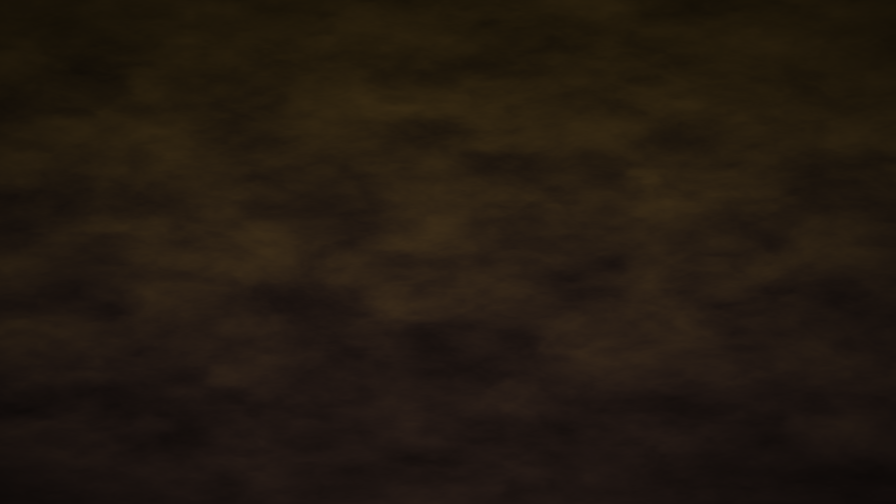
Reproduce this texture procedurally as a Shadertoy shader.

```glsl
// Dim, horizontally smeared clouds fading from olive brown to dusky plum.
#define OLIVE vec3(0.176, 0.132, 0.069)
#define PLUM vec3(0.154, 0.109, 0.092)
#define CLOUD_SCALE vec2(6.0, 15.0)
#define CLOUD_CONTRAST 1.05
#define TINT_SPREAD 0.8
#define WARP 0.5
#define VIGNETTE 1.1
#define OCTAVES 6
#define GAIN 0.57

// Integer hash of a lattice cell, 0 to 1
float hash(vec2 cell) {
    uvec2 q = uvec2(ivec2(cell)) * uvec2(1597334U, 3812015U);
    uint h = (q.x ^ q.y) * 1597334U;
    h = (h ^ (h >> 15)) * 2246822U;
    h ^= h >> 13;
    return float(h & 65535U) / 65535.0;
}

// Smooth value noise
float noise(vec2 p) {
    vec2 cell = floor(p);
    vec2 f = fract(p);
    f = f * f * f * (f * (f * 6.0 - 15.0) + 10.0);
    float low = mix(hash(cell), hash(cell + vec2(1.0, 0.0)), f.x);
    float high = mix(hash(cell + vec2(0.0, 1.0)), hash(cell + 1.0), f.x);
    return mix(low, high, f.y);
}

// Layered noise, centred on zero
float fbm(vec2 p) {
    float sum = 0.0;
    float amplitude = 0.42;
    for (int i = 0; i < OCTAVES; i++) {
        sum += amplitude * (noise(p) - 0.5);
        p = p * 2.03 + vec2(17.3, 9.1);
        amplitude *= GAIN;
    }
    return sum;
}

void mainImage(out vec4 fragColor, in vec2 fragCoord) {
    vec2 uv = fragCoord / iResolution.xy;
    vec2 p = fragCoord / iResolution.y * CLOUD_SCALE;

    // Cloud density, bent by a second noise field
    vec2 bend = vec2(fbm(p * 0.7 + 31.0), fbm(p * 0.7 + 57.0));
    float cloud = fbm(p + WARP * bend + 5.0);

    // Vertical tint, with warmer colour in the brighter clouds
    float warmth = smoothstep(0.05, 0.95, uv.y + TINT_SPREAD * cloud);
    vec3 color = mix(PLUM, OLIVE, warmth);
    color.b -= 0.014 * smoothstep(0.5, 1.0, uv.y);
    color *= 1.0 + CLOUD_CONTRAST * cloud;

    // Darkened borders
    vec2 offset = uv - 0.5;
    color *= 1.0 - VIGNETTE * dot(offset, offset);

    fragColor = vec4(color, 1.0);
}
```
